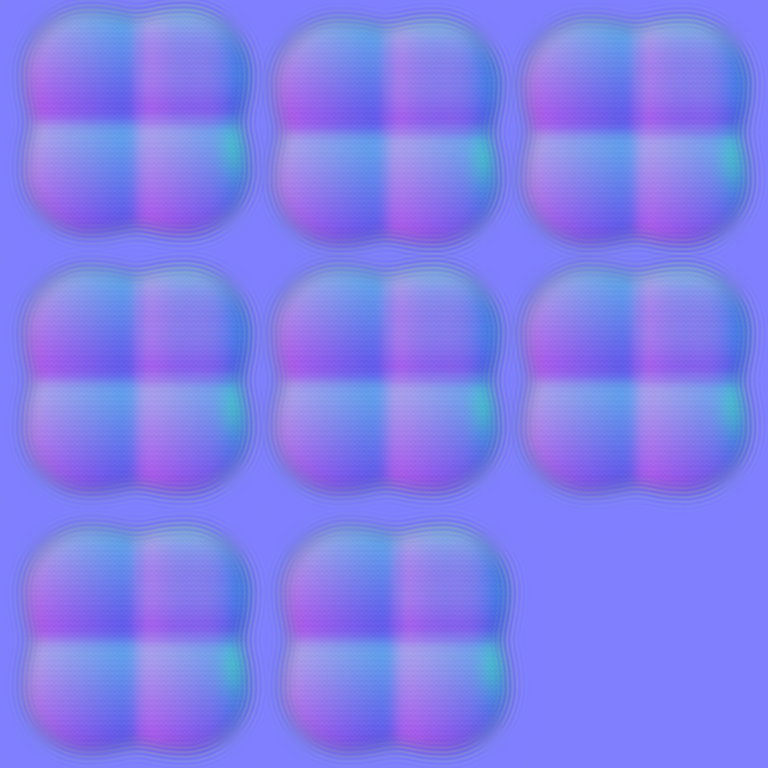
This texture map is drawn by a Shadertoy shader. Its source:

```glsl
float roundBox(vec2 p, float halfSize, float radius) {
    vec2 q = abs(p) - halfSize + radius;
    return length(max(q, 0.0)) + min(max(q.x, q.y), 0.0) - radius;
}

// Tile centre, rows counted from the top, with small placement drift
vec2 tileCentre(int i) {
    vec2 cell = vec2(i % 3, i / 3);
    vec2 c = vec2(0.178, 0.172) + cell * vec2(0.325, 0.323);
    c.y += 0.015 * step(1.5, cell.y) - 0.013 * float(i == 0);
    c.x += 0.012 * float(i == 7);
    return vec2(c.x, 1.0 - c.y);
}

// Colour offset of one four-lobed cushion from the flat normal
vec3 cushion(vec2 p, float pixel) {
    // Outline pinched where the grooves meet the rim
    float d = roundBox(p, 1.0, 0.58);
    d += 0.05 * (exp(-22.0 * p.x * p.x) + exp(-22.0 * p.y * p.y));
    float mask = smoothstep(0.1, -0.14, d);

    // Soft sawtooth slopes give one dome per quadrant
    vec2 slope = 2.0 * p - tanh(p * 12.0);
    vec2 side = smoothstep(-0.08, 0.08, p);
    slope = mix(slope, slope * abs(slope) * 1.35, side.x * side.y);
    vec3 tint = vec3(-0.2 * slope.x, 0.19 * slope.y, -0.08);
    tint.xy += vec2(0.02, -0.01);

    // Steeper right rim and a teal patch below its middle
    tint.r -= 0.06 * smoothstep(0.65, 0.95, p.x);
    vec2 patchPos = (p - vec2(0.88, -0.26)) * vec2(7.0, 4.0);
    tint += vec3(-0.03, 0.12, -0.09) * exp(-dot(patchPos, patchPos));

    // Fine woven grain
    float visible = 1.0 - smoothstep(0.012, 0.03, pixel);
    tint += 0.012 * visible * sin(p.x * 150.0) * sin(p.y * 150.0);
    tint += 0.008 * visible * sin(p.y * 140.0);

    // Dull rim with ripples that fade at the corners
    float rim = exp(-pow((d - 0.01) / 0.1, 2.0));
    float straight = smoothstep(0.1, 0.6, abs(p.x * p.x - p.y * p.y));
    float ripple = sin(d * 150.0) * visible * straight;
    ripple *= exp(-pow((d - 0.04) / 0.1, 2.0)) * (0.7 + 0.5 * side.x);
    return tint * mask + vec3(-0.03, -0.01, -0.11) * rim
         + vec3(0.025, 0.04, -0.03) * ripple;
}

void mainImage(out vec4 fragColor, in vec2 fragCoord) {
    vec2 uv = fragCoord / iResolution.xy;
    float scale = 0.145;
    float pixel = 1.0 / (iResolution.y * scale);
    vec3 color = vec3(0.5, 0.5, 1.0);

    // Three by three grid, lower right place left empty
    for (int i = 0; i < 8; i++) {
        color += cushion((uv - tileCentre(i)) / scale, pixel);
    }
    fragColor = vec4(clamp(color, 0.0, 1.0), 1.0);
}
```
